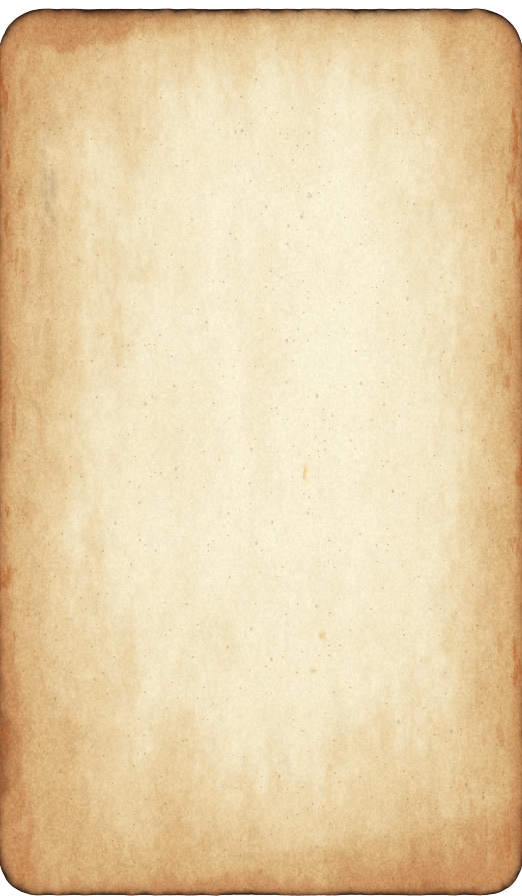
Reproduce this texture procedurally as a Shadertoy shader.

```glsl
// A worn sheet of parchment with rounded corners on a white ground.
// Falloffs from each side age the paper through a cream-to-brown ramp;
// stretched noise adds stains and fibres, and hashed cells add specks.

float hash(vec2 p) {
    vec3 q = fract(vec3(p.xyx) * 0.1031);
    q += dot(q, q.yzx + 33.33);
    return fract((q.x + q.y) * q.z);
}

float noise(vec2 p) {
    vec2 i = floor(p), f = fract(p);
    f = f * f * (3.0 - 2.0 * f);
    return mix(mix(hash(i), hash(i + vec2(1, 0)), f.x),
               mix(hash(i + vec2(0, 1)), hash(i + vec2(1, 1)), f.x), f.y);
}

float fbm(vec2 p) {
    float sum = 0.0, amp = 0.5;
    for (int i = 0; i < 5; i++) {
        sum += amp * noise(p);
        p = p * 2.03 + 17.3;
        amp *= 0.5;
    }
    return sum;
}

float roundedBox(vec2 p, vec2 halfSize, float radius) {
    vec2 q = abs(p) - halfSize + radius;
    return length(max(q, 0.0)) + min(max(q.x, q.y), 0.0) - radius;
}

// Soft elliptical spot, 1 at its centre
float spot(vec2 p, vec2 centre, vec2 size) {
    vec2 q = (p - centre) / size;
    return exp(-dot(q, q));
}

vec3 paperColor(float age) {
    vec3 c = mix(vec3(0.975, 0.943, 0.835), vec3(0.95, 0.90, 0.765), smoothstep(0.02, 0.36, age));
    c = mix(c, vec3(0.91, 0.81, 0.625), smoothstep(0.28, 0.55, age));
    c = mix(c, vec3(0.85, 0.70, 0.485), smoothstep(0.50, 0.82, age));
    c = mix(c, vec3(0.79, 0.575, 0.37), smoothstep(0.78, 1.02, age));
    return mix(c, vec3(0.64, 0.41, 0.25), smoothstep(1.02, 1.35, age));
}

// Tiny dark pinpricks, one chance per cell
float specks(vec2 p, float density) {
    vec2 cell = floor(p);
    vec2 offset = 0.3 + 0.4 * vec2(hash(cell + 7.1), hash(cell + 19.7));
    float size = 0.15 + 0.2 * hash(cell + 41.0);
    float mark = 1.0 - smoothstep(0.0, size, length(fract(p) - offset));
    return mark * step(1.0 - density, hash(cell + 3.0));
}

void mainImage(out vec4 fragColor, in vec2 fragCoord) {
    vec2 p = fragCoord / iResolution.y;
    float width = iResolution.x / iResolution.y;
    float px = 1.0 / iResolution.y;

    // Sheet outline, tighter corners at the foot
    vec2 low = vec2(-0.001, 0.001), high = vec2(width + 0.001, 0.990);
    float chew = fbm(p * 75.0) - 0.5;
    float radius = mix(0.042, 0.050, step(0.5, p.y));
    float edge = roundedBox(p - 0.5 * (low + high), 0.5 * (high - low), radius) + 0.002 * chew;
    float inside = max(-edge, 0.0);

    // Noise layers: broad clouds, mottling, vertical streaks, upright fibres
    float cloud = fbm(p * vec2(9.0, 5.0) + 3.0) - 0.5;
    float mottle = fbm(p * vec2(26.0, 17.0) + 31.0) - 0.5;
    float streak = fbm(p * vec2(38.0, 6.0) + 11.0) - 0.5;
    float fibre = fbm(p * vec2(150.0, 65.0)) - 0.5;

    // Ageing that creeps in from every side
    float left = 0.94 * exp(-max(p.x, 0.0) / 0.12);
    float right = 0.92 * exp(-max(width - p.x, 0.0) / 0.085);
    float top = 0.82 * exp(-max(high.y - p.y, 0.0) / 0.080);
    float bottom = 0.86 * exp(-p.y / 0.15);
    float age = 1.0 - (1.0 - left) * (1.0 - right) * (1.0 - top) * (1.0 - bottom);
    age += 0.24 * cloud + 0.20 * mottle + 0.24 * streak + 0.18 * fibre;
    age += 0.24 * exp(-inside / 0.008);

    // Water stains: top left, rising along the bottom, lower left
    float wobble = 0.03 * cloud + 0.02 * mottle + 0.02 * streak;
    float topStain = smoothstep(0.950, 0.962, p.y + wobble + 0.07 * (0.16 - p.x))
                   * smoothstep(0.02, 0.06, p.x) * (1.0 - smoothstep(0.18, 0.225, p.x + wobble));
    float bottomLine = 0.02 + 0.22 * (p.x - 0.22);
    float bottomStain = 1.0 - smoothstep(-0.009, 0.009, p.y - bottomLine + wobble);
    float leftStain = 1.0 - smoothstep(0.85, 1.1,
        length((p - vec2(0.0, 0.16)) / vec2(0.027, 0.055)) + 12.0 * wobble);
    age += 0.18 * topStain + 0.13 * bottomStain + 0.16 * leftStain;

    // Faint worn patches down the middle
    age += 0.14 * spot(p, vec2(0.30, 0.61), vec2(0.025, 0.13));
    age += 0.12 * spot(p, vec2(0.25, 0.29), vec2(0.02, 0.05));
    age += 0.11 * spot(p, vec2(0.145, 0.26), vec2(0.012, 0.06));
    vec3 color = paperColor(age);

    // Grey smudge and rusty scrapes near the sides
    float smudge = spot(p, vec2(0.055, 0.80), vec2(0.009, 0.052)) * (0.8 + 1.5 * streak + 2.0 * fibre);
    color = mix(color, vec3(0.58, 0.50, 0.40), 0.38 * clamp(smudge, 0.0, 1.0));
    float side = min(p.x, width - p.x);
    float scrape = smoothstep(0.59, 0.72, fbm(p * vec2(120.0, 28.0) + 5.0)) * exp(-side / 0.020);
    color = mix(color, vec3(0.72, 0.39, 0.19), 0.75 * scrape);

    // Yellow flecks right of centre
    vec2 flecks[3] = vec2[3](vec2(0.341, 0.473), vec2(0.358, 0.289), vec2(0.349, 0.250));
    for (int i = 0; i < 3; i++) {
        float fleck = spot(p + 0.012 * fibre, flecks[i], vec2(0.0025, 0.009 - 0.003 * float(i)));
        color = mix(color, vec3(0.90, 0.75, 0.40), 0.6 * fleck);
    }

    // Fine grain, rougher on aged paper, and scattered specks
    float rough = 0.7 + 0.6 * smoothstep(0.3, 0.9, age);
    color += 0.065 * rough * (noise(p * vec2(640.0, 560.0)) - 0.5);
    color += 0.022 * rough * (noise(p * vec2(300.0, 220.0) + 9.0) - 0.5);
    color *= 1.0 - vec3(0.13, 0.20, 0.25) * specks(p * 170.0, 0.05);
    color *= 1.0 - vec3(0.10, 0.16, 0.20) * specks(p * vec2(120.0, 85.0) + 20.0, 0.02);

    // Dark burnt rim, strongest at the top and the corners
    float corner = smoothstep(0.075, 0.01, side) * smoothstep(0.07, 0.01, min(p.y, high.y - p.y));
    float burn = max(smoothstep(0.960, 0.980, p.y), max(corner, 0.75 * smoothstep(0.02, 0.0, p.y)));
    float rim = exp(-inside / (0.0022 + 0.0014 * burn)) * (0.28 + 0.92 * burn) * (1.0 + 1.4 * chew);
    color = mix(color, vec3(0.19, 0.11, 0.08), clamp(rim, 0.0, 1.0));

    float cover = 1.0 - smoothstep(-0.6 * px, 0.6 * px, edge);
    fragColor = vec4(mix(vec3(1.0), clamp(color, 0.0, 1.0), cover), 1.0);
}
```
